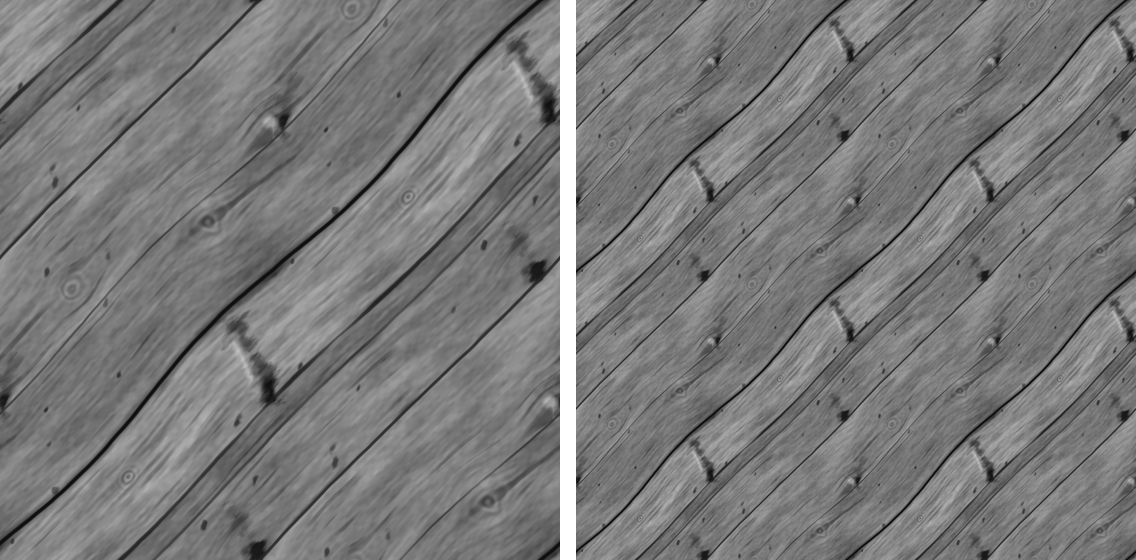
Left: one tile. Right: repeated 2 by 2.
A three.js fragment shader for this texture:

```glsl
varying vec2 vUv;

const float TAU = 6.2831853;

float hash(vec2 c) {
  vec3 q = fract(c.xyx * 0.1031);
  q += dot(q, q.yzx + 33.33);
  return fract((q.x + q.y) * q.z);
}

// Value noise that wraps after a whole number of cells
float noise(vec2 p, vec2 cells) {
  p *= cells;
  vec2 i = floor(p), f = fract(p);
  f = f * f * (3.0 - 2.0 * f);
  vec2 a = mod(i, cells), b = mod(i + 1.0, cells);
  return mix(mix(hash(a), hash(vec2(b.x, a.y)), f.x),
             mix(hash(vec2(a.x, b.y)), hash(b), f.x), f.y);
}

float fbm(vec2 p, vec2 cells) {
  float sum = 0.0, weight = 0.533;
  for (int i = 0; i < 4; i++) {
    sum += weight * noise(p, cells);
    cells *= 2.0;
    weight *= 0.5;
  }
  return sum;
}

vec2 wrapped(vec2 d) { return fract(d + 0.5) - 0.5; }

// Ragged stain along a segment
float smear(vec2 p, vec2 a, vec2 b, float width) {
  vec2 d = wrapped(p - a), ab = b - a;
  float h = clamp(dot(d, ab) / dot(ab, ab), 0.0, 1.0);
  float ragged = (fbm(p, vec2(20.0, 50.0)) - 0.5) * width * 2.2;
  return 1.0 - smoothstep(0.0, width, length(d - ab * h) + ragged);
}

float seam(float v, float at, float halfWidth) {
  float d = abs(fract(v - at + 0.5) - 0.5);
  return 1.0 - smoothstep(halfWidth * 0.35, halfWidth * 1.4, d);
}

// Pushes grain lines around a knot
float bend(vec2 p, vec2 centre, float size) {
  vec2 d = wrapped(p - centre);
  return -0.65 * d.y * exp(-dot(d, d) / (size * size));
}

float rings(vec2 p, vec2 centre, float size) {
  float r = length(wrapped(p - centre) * vec2(0.75, 1.0)) / size;
  r += 0.35 * (noise(p, vec2(40.0)) - 0.5);
  return exp(-r * r) * (0.35 + 0.65 * sin(r * 11.0));
}

float specks(vec2 p) {
  float dark = 0.0;
  for (int i = 0; i < 16; i++) {
    float k = float(i);
    vec2 centre = vec2(hash(vec2(k, 3.0)), hash(vec2(k, 17.0)));
    float size = mix(0.005, 0.011, hash(vec2(k, 29.0)));
    vec2 d = wrapped(p - centre);
    d.y += 0.3 * d.x;
    float r = length(d * vec2(0.65, 1.2)) / size + noise(p, vec2(90.0)) - 0.5;
    dark = max(dark, (1.0 - smoothstep(0.3, 1.4, r)) * mix(0.4, 1.0, hash(vec2(k, 41.0))));
  }
  return dark;
}

void main() {
  // Plank axes: x runs along the boards, y across them
  vec2 p = fract(vec2(vUv.x + vUv.y, vUv.x - vUv.y));
  float sway = 0.018 * sin(TAU * (p.x - 0.06)) * (0.6 + 0.4 * cos(TAU * (p.y - 0.9)));
  float v = fract(p.y - 0.974 - sway + 0.004 * (fbm(p, vec2(14.0, 4.0)) - 0.5));

  // Board tones and roughness
  float second = smoothstep(0.233, 0.237, v);
  float third = smoothstep(0.294, 0.298, v);
  float fourth = smoothstep(0.484, 0.488, v);
  float fifth = smoothstep(0.749, 0.753, v);
  float tone = mix(mix(mix(mix(0.505, 0.39, second), 0.48, third), 0.51, fourth), 0.455, fifth);
  float rough = mix(1.25, 0.8, second);

  // Grain, bent by the knots
  vec2 g = vec2(p.x, v + 0.025 * (fbm(p, vec2(3.0, 4.0)) - 0.5));
  g.y += bend(p, vec2(0.616, 0.645), 0.06) + bend(p, vec2(0.974, 0.768), 0.08);
  g.y += bend(p, vec2(0.264, 0.72), 0.06) + bend(p, vec2(0.48, 0.44), 0.07);
  float fine = noise(g, vec2(18.0, 130.0)) - 0.5;
  float streak = noise(g, vec2(6.0, 56.0)) - 0.5;
  float broad = fbm(g, vec2(3.0, 14.0)) - 0.5;
  tone += rough * (0.12 * fine + 0.09 * streak) + 0.14 * broad;
  tone += 0.15 * (fbm(p, vec2(5.0, 8.0)) - 0.5) + 0.06 * (noise(p, vec2(70.0, 140.0)) - 0.5);
  float crack = smoothstep(0.72, 0.92, noise(g + 0.37, vec2(5.0, 84.0)));
  tone -= 0.13 * crack * smoothstep(0.35, 0.65, noise(p, vec2(7.0, 9.0)));

  // Knots
  tone -= 0.11 * rings(p, vec2(0.616, 0.645), 0.03);
  tone -= 0.10 * rings(p, vec2(0.974, 0.768), 0.045);
  tone -= 0.15 * rings(p, vec2(0.378, 0.081), 0.02);
  tone *= 1.0 - 0.6 * specks(p);

  // Burnt stains and pale torn wood
  float hatch = 0.8 + 0.7 * fine;
  tone *= 1.0 - 0.62 * hatch * smear(p, vec2(0.84, 0.0), vec2(0.785, 0.185), 0.045);
  tone *= 1.0 - 0.75 * smear(p, vec2(0.79, 0.175), vec2(0.775, 0.2), 0.026);
  tone += 0.2 * smear(p, vec2(0.81, 0.025), vec2(0.765, 0.15), 0.022);
  tone *= 1.0 - 0.45 * hatch * smear(p, vec2(0.5, 0.335), vec2(0.478, 0.45), 0.042);
  tone *= 1.0 - 0.7 * smear(p, vec2(0.485, 0.43), vec2(0.468, 0.46), 0.022);
  tone *= 1.0 - 0.4 * hatch * smear(p, vec2(0.29, 0.71), vec2(0.37, 0.665), 0.032);
  tone *= 1.0 - 0.65 * smear(p, vec2(0.29, 0.722), vec2(0.265, 0.747), 0.018);
  tone += 0.32 * smear(p, vec2(0.27, 0.704), vec2(0.243, 0.735), 0.019);

  // Gaps between boards
  float wear = noise(p, vec2(7.0, 1.0));
  tone *= 1.0 - 0.25 * seam(v, 0.0, 0.014);
  tone = mix(tone, 0.06, seam(v, 0.0, 0.0055));
  tone = mix(tone, 0.12, (0.5 + 0.5 * wear) * seam(v, 0.235, 0.003 + 0.004 * wear));
  tone = mix(tone, 0.19, (0.9 - 0.4 * wear) * seam(v, 0.296, 0.004));
  tone = mix(tone, 0.15, 0.9 * seam(v, 0.486, 0.0042));
  tone = mix(tone, 0.2, (0.4 + 0.5 * wear) * seam(v, 0.751, 0.003));

  gl_FragColor = vec4(vec3(clamp(tone, 0.05, 0.8)), 1.0);
}
```
